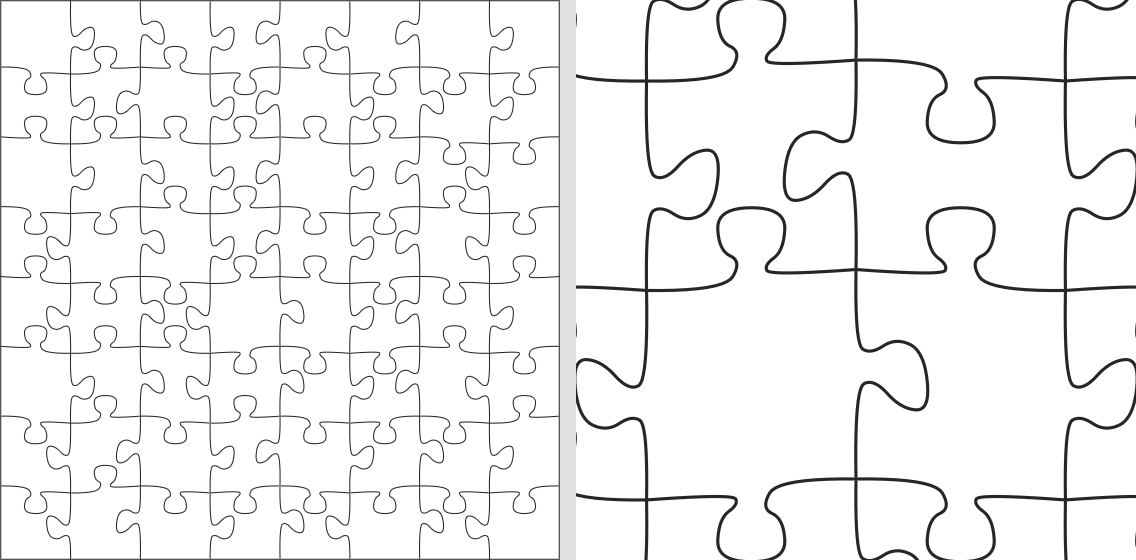
Left: the whole. Right: its middle third, enlarged.
A WebGL 1 fragment shader for this pattern:

```glsl
precision highp float;

uniform vec2 u_resolution;

float hash(vec2 id) {
    vec3 v = fract(vec3(id.xyx) * 0.1031);
    v += dot(v, v.yzx + 33.33);
    return fract((v.x + v.y) * v.z);
}

float randomSign(vec2 id) {
    return hash(id) < 0.5 ? -1.0 : 1.0;
}

float segmentDistance(vec2 p, vec2 a, vec2 b) {
    vec2 ab = b - a;
    return length(p - a - ab * clamp(dot(p - a, ab) / dot(ab, ab), 0.0, 1.0));
}

// Distance to a quadratic Bezier, flattened into short chords
float bezierDistance(vec2 p, vec2 a, vec2 b, vec2 c) {
    float d = 10.0;
    vec2 from = a;
    for (int i = 1; i <= 10; i++) {
        float t = float(i) / 10.0;
        vec2 to = mix(mix(a, b, t), mix(b, c, t), t);
        d = min(d, segmentDistance(p, from, to));
        from = to;
    }
    return d;
}

// Smooth curve through the midpoints of a control polygon
float splineDistance(vec2 p, vec2 k0, vec2 k1, vec2 k2, vec2 k3, vec2 k4,
                     vec2 k5, vec2 k6, vec2 k7, vec2 k8, vec2 k9) {
    vec2 k[10];
    k[0] = k0; k[1] = k1; k[2] = k2; k[3] = k3; k[4] = k4;
    k[5] = k5; k[6] = k6; k[7] = k7; k[8] = k8; k[9] = k9;
    float d = 10.0;
    for (int i = 1; i <= 8; i++) {
        vec2 a = i == 1 ? k[0] : 0.5 * (k[i - 1] + k[i]);
        vec2 c = i == 8 ? k[9] : 0.5 * (k[i] + k[i + 1]);
        d = min(d, bezierDistance(p, a, k[i], c));
    }
    return d;
}

// Sloping edge with a round knob, running from left to right
float roundKnob(vec2 p) {
    return splineDistance(p,
        vec2(0.0, 0.05), vec2(0.37, 0.055), vec2(0.455, -0.09),
        vec2(0.345, -0.14), vec2(0.335, -0.345), vec2(0.665, -0.345),
        vec2(0.655, -0.14), vec2(0.56, -0.07), vec2(0.59, -0.02),
        vec2(1.0, -0.05));
}

// Straight edge with a leaning, drop-shaped knob
float leaningKnob(vec2 p) {
    return splineDistance(p,
        vec2(0.0, 0.0), vec2(0.43, -0.008), vec2(0.48, 0.085),
        vec2(0.335, 0.215), vec2(0.325, 0.355), vec2(0.61, 0.325),
        vec2(0.675, 0.19), vec2(0.595, 0.07), vec2(0.645, -0.006),
        vec2(1.0, 0.0));
}

// Horizontal cuts: mirrored in odd columns, half of them turned around
float horizontalCut(vec2 g) {
    float column = floor(g.x);
    float line = floor(g.y + 0.5);
    if (line < 1.0 || line > 7.0) return 10.0;
    vec2 p = vec2(fract(g.x) - 0.5, g.y - line);
    if (mod(column, 2.0) > 0.5) p.x = -p.x;
    p *= randomSign(vec2(column, line) + 5.0);
    return roundKnob(p + vec2(0.5, 0.0));
}

// Vertical cuts: direction alternates by line, knobs point either way
float verticalCut(vec2 g) {
    float line = floor(g.x + 0.5);
    if (line < 1.0 || line > 7.0) return 10.0;
    float direction = 1.0 - 2.0 * mod(line, 2.0);
    float along = direction * g.y - 0.05;
    float side = randomSign(vec2(line, floor(along)) + vec2(61.0, 37.0));
    return leaningKnob(vec2(fract(along), (g.x - line) * side));
}

void main() {
    // Eight by eight pieces with a thin margin
    vec2 g = (gl_FragCoord.xy / u_resolution - 0.5) * 8.021 + 4.0;
    float pixel = 8.021 / min(u_resolution.x, u_resolution.y);

    vec2 fromCenter = abs(g - 4.0);
    float frame = abs(max(fromCenter.x, fromCenter.y) - 4.0);
    float d = min(frame, min(horizontalCut(g), verticalCut(g)));

    float ink = clamp(0.5 + (0.0075 - d) / pixel, 0.0, 1.0);
    gl_FragColor = vec4(mix(vec3(1.0), vec3(0.15), ink), 1.0);
}
```
